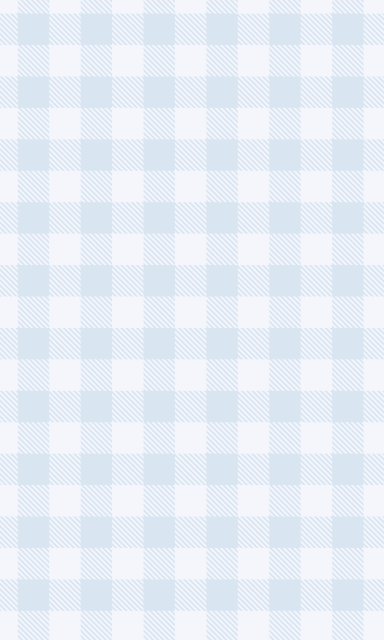
This pattern is drawn by a Shadertoy shader. Its source:

```glsl
const vec3 PALE = vec3(0.96, 0.965, 0.99);
const vec3 BLUE = vec3(0.85, 0.90, 0.95);
const float REPEATS_DOWN = 10.18;         // checks over the canvas height
const vec2 CHECK_START = vec2(0.283, 0.464); // lower left corner of a blue square
const float TWILL_LINES = 12.0;           // diagonal lines per check repeat
const float TWILL_PHASE = 0.0;

// Smooth-edged stripe covering the first half of every unit
float halfStripe(float x, float blur) {
    float inside = 0.25 - abs(fract(x) - 0.25 - 0.5 * step(0.75, fract(x)) * 2.0);
    return clamp(inside / blur + 0.5, 0.0, 1.0);
}

void mainImage(out vec4 fragColor, in vec2 fragCoord) {
    float pixel = REPEATS_DOWN / iResolution.y;
    vec2 p = fragCoord * pixel - CHECK_START;

    // Dyed bands of the two thread directions
    float warp = halfStripe(p.x, pixel);
    float weft = halfStripe(p.y, pixel);

    // Diagonal twill decides which thread lies on top
    float diagonal = (p.x + p.y) * TWILL_LINES + TWILL_PHASE;
    float warpOnTop = halfStripe(diagonal, pixel * TWILL_LINES * sqrt(2.0));

    float dye = mix(weft, warp, warpOnTop);
    fragColor = vec4(mix(PALE, BLUE, dye), 1.0);
}
```
